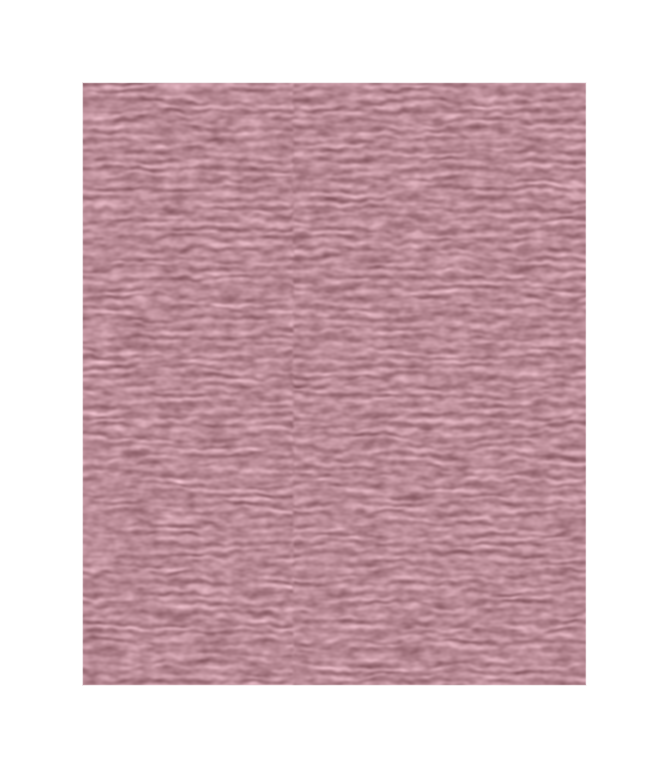
Reproduce this texture procedurally as a Shadertoy shader.

```glsl
// A dusty-pink sheet of ribbed laid paper, centred on a white ground.
// Wavy horizontal ribs, broken streaks and fine grain add up to an embossed
// relief; all rib counts are whole and the gradient noise wraps at the edges.

const float TAU = 6.2831853;
const vec3 WHITE = vec3(1.0);
const vec3 PAPER_PINK = vec3(0.723, 0.541, 0.584);
const vec3 RELIEF_TINT = vec3(1.0, 1.0, 1.03);

const vec2 SHEET_CENTER = vec2(0.5005, 0.5);
const vec2 SHEET_HALF_SIZE = vec2(0.3765, 0.392);
const float EDGE_SOFTNESS = 0.0013;
const float JOIN_X = 0.439;
const float RIB_COUNT = 78.0;

// Integer hash of a lattice cell and a layer seed, in 0..1
float hashCell(vec2 cell, float seed) {
    uvec3 q = uvec3(cell, seed) * uvec3(1597u, 3251u, 7919u);
    uint n = (q.x ^ (q.y << 8) ^ (q.z << 16)) + q.x * q.y + q.z;
    n = (n ^ (n >> 15)) * 73244475u;
    n = (n ^ (n >> 13)) * 73244475u;
    n ^= n >> 16;
    return float(n & 65535u) / 65536.0;
}

// Slope of one lattice corner, wrapped to the period
float cornerSlope(vec2 cell, vec2 offset, vec2 period, float seed) {
    float angle = TAU * hashCell(mod(cell, period), seed);
    return dot(vec2(cos(angle), sin(angle)), offset);
}

// Tiling gradient noise with the given number of cells across the canvas
float wrapNoise(vec2 uv, vec2 cells, float seed) {
    vec2 p = uv * cells;
    vec2 cell = floor(p);
    vec2 f = p - cell;
    vec2 w = f * f * f * (f * (f * 6.0 - 15.0) + 10.0);
    vec2 e = vec2(1.0, 0.0);
    float low = mix(cornerSlope(cell, f, cells, seed),
                    cornerSlope(cell + e.xy, f - e.xy, cells, seed), w.x);
    float high = mix(cornerSlope(cell + e.yx, f - e.yx, cells, seed),
                     cornerSlope(cell + e.xx, f - e.xx, cells, seed), w.x);
    return mix(low, high, w.y);
}

// Long ribs whose phase wanders and whose strength fades in and out
float ribs(vec2 uv, float count, float seed) {
    float wander = 0.75 * wrapNoise(uv, vec2(11.0, 34.0), seed)
                 + 0.40 * wrapNoise(uv, vec2(46.0, 64.0), seed + 1.0);
    float strength = 0.85 + 1.1 * wrapNoise(uv, vec2(9.0, 52.0), seed + 2.0);
    return strength * sin(TAU * (uv.y * count + wander));
}

// Signed light and shade of the embossed surface
float relief(vec2 uv, float seed) {
    float streaks = wrapNoise(uv, vec2(17.0, 112.0), seed + 3.0);
    float crumple = wrapNoise(uv, vec2(54.0, 118.0), seed + 4.0);
    float grain = wrapNoise(uv, vec2(110.0, 190.0), seed + 5.0);
    return 0.060 * ribs(uv, RIB_COUNT, seed)
         + 0.140 * streaks + 0.115 * crumple + 0.040 * grain;
}

// Coverage of a box with smoothed edges, in units of canvas height
float boxMask(vec2 uv, vec2 center, vec2 halfSize, float aspect) {
    vec2 d = (abs(uv - center) - halfSize) * vec2(aspect, 1.0);
    return 1.0 - smoothstep(-EDGE_SOFTNESS, EDGE_SOFTNESS, max(d.x, d.y));
}

void mainImage(out vec4 fragColor, in vec2 fragCoord) {
    vec2 uv = fragCoord / iResolution.xy;
    float aspect = iResolution.x / iResolution.y;

    // Two strips of paper meet at a faint vertical join
    float join = smoothstep(-0.004, 0.004, uv.x - JOIN_X);
    float shade = mix(relief(uv, 3.0), relief(uv, 23.0), join);

    vec3 paper = PAPER_PINK + RELIEF_TINT * shade;
    float sheet = boxMask(uv, SHEET_CENTER, SHEET_HALF_SIZE, aspect);
    fragColor = vec4(mix(WHITE, paper, sheet), 1.0);
}
```
